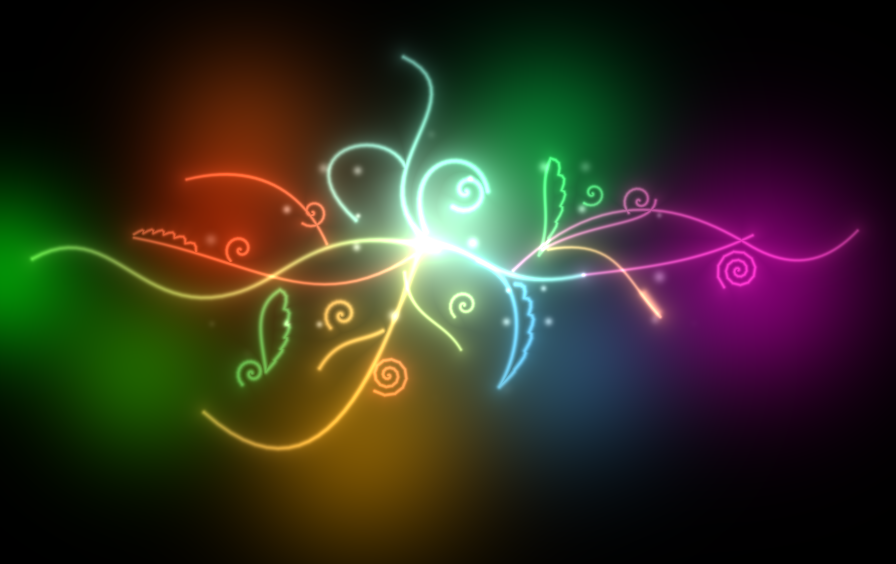
Give the GLSL for this background, as a WebGL 2 fragment shader.

```glsl
#version 300 es
precision highp float;
uniform vec2 u_resolution;
out vec4 outColor;

const vec2 CANVAS = vec2(768, 484);
const float TAU = 6.28318, FAR = 999.0;
const float THIN = 1.5, BOLD = 2.2;
const vec3 MINT = vec3(0.5, 0.95, 0.88);
const vec3 LIME = vec3(0.7, 0.85, 0.4);
const vec3 GREEN = vec3(0.2, 0.85, 0.35);
const vec3 GOLD = vec3(1.0, 0.7, 0.25);
const vec3 CORAL = vec3(1.0, 0.35, 0.2);
const vec3 PINK = vec3(0.95, 0.25, 0.65);
const vec3 AZURE = vec3(0.2, 0.68, 0.95);

float segment(vec2 p, vec2 a, vec2 b) {
  vec2 ab = b - a;
  return length(p - a - ab * clamp(dot(p - a, ab) / max(dot(ab, ab), 1e-4), 0.0, 1.0));
}

// Cubic curve merged into d; lobes push it into a scalloped edge
float scallop(float d, vec2 p, vec4 start, vec4 end, float lobes) {
  if (segment(p, start.xy, end.zw) > 150.0) return d;
  vec2 last = start.xy;
  for (int i = 1; i <= 24; i++) {
    float t = float(i) / 24.0, s = 1.0 - t;
    vec2 next = s * s * (s * start.xy + 3.0 * t * start.zw) + t * t * (3.0 * s * end.xy + t * end.zw);
    next += lobes * abs(sin(t * TAU * 3.0));
    d = min(d, segment(p, last, next));
    last = next;
  }
  return d;
}

float curve(float d, vec2 p, vec4 start, vec4 end) {
  return scallop(d, p, start, end, 0.0);
}

// Spiral with signed turns, merged into d
float spiral(float d, vec2 p, vec2 centre, float radius, float turns) {
  if (length(p - centre) > radius + 60.0) return d;
  vec2 last = centre;
  for (int i = 1; i <= 30; i++) {
    float t = float(i) / 30.0, a = 4.0 + (t - 1.0) * turns * TAU;
    vec2 next = centre + radius * t * vec2(cos(a), sin(a));
    d = min(d, segment(p, last, next));
    last = next;
  }
  return d;
}

vec3 neon(float d, float width, vec3 tint) {
  float core = exp(-d * d / (width * width));
  return mix(tint, vec3(1), 0.3) * core * 0.5 + tint * exp(-d / 8.0) * 0.28;
}

vec3 haze(vec2 p, vec2 centre, float radius, vec3 tint) {
  vec2 q = (p - centre) / radius;
  return tint * exp(-dot(q, q));
}

vec2 hash2(vec2 cell) {
  return fract(sin(vec2(dot(cell, vec2(127, 311)), dot(cell, vec2(269, 183)))) * 43758.5);
}

// Scattered sparkles inside an ellipse, at most one per cell
float sparkles(vec2 p, float size) {
  vec2 cell = floor(p / size), r = hash2(cell);
  vec2 centre = (cell + 0.3 + 0.4 * r) * size;
  float spread = length((centre - vec2(380, 260)) / vec2(230, 110));
  float d = length(p - centre) / (2.0 + 3.0 * r.y);
  return step(0.6, r.x) * (1.0 - smoothstep(0.7, 1.1, spread)) * 0.45 * exp(-d * d);
}

vec3 backdrop(vec2 p) {
  vec3 c = haze(p, vec2(0, 250), 72.0, vec3(0, 0.54, 0.02));
  c += haze(p, vec2(120, 165), 78.0, vec3(0.1, 0.36, 0));
  c += haze(p, vec2(210, 370), 82.0, vec3(0.36, 0.14, 0.02));
  c += haze(p, vec2(190, 280), 72.0, vec3(0.4, 0.06, 0));
  c += haze(p, vec2(310, 105), 102.0, vec3(0.48, 0.32, 0));
  c += haze(p, vec2(470, 365), 82.0, vec3(0, 0.4, 0.14));
  c += haze(p, vec2(645, 245), 98.0, vec3(0.5, 0, 0.44));
  c += haze(p, vec2(490, 170), 88.0, vec3(0.1, 0.24, 0.34));
  c += haze(p, vec2(370, 260), 110.0, vec3(0.18, 0.26, 0.18));
  return c + haze(p, vec2(382, 288), 64.0, vec3(0.5, 0.62, 0.58));
}

vec3 leftFlourish(vec2 p) {
  float vine = curve(FAR, p, vec4(28, 262, 95, 300), vec4(120, 210, 200, 232));
  vine = curve(vine, p, vec4(200, 232, 250, 245), vec4(270, 295, 370, 272));
  float red = curve(FAR, p, vec4(115, 280, 220, 260), vec4(270, 210, 355, 265));
  red = scallop(red, p, vec4(115, 283, 130, 285), vec4(150, 285, 168, 268), 3.0);
  red = curve(red, p, vec4(160, 330, 220, 345), vec4(260, 320, 280, 275));
  red = spiral(red, p, vec2(206, 270), 13.0, 1.3);
  red = spiral(red, p, vec2(268, 302), 13.0, -1.4);
  float leaf = curve(FAR, p, vec4(240, 235, 215, 220), vec4(225, 190, 228, 165));
  leaf = scallop(leaf, p, vec4(240, 235, 250, 200), vec4(245, 185, 228, 165), 3.0);
  leaf = spiral(leaf, p, vec2(216, 164), 13.0, 1.4);
  return neon(vine, BOLD, LIME) + neon(red, THIN, CORAL) + neon(leaf, BOLD, GREEN);
}

vec3 rightFlourish(vec2 p) {
  float vine = curve(FAR, p, vec4(360, 274, 410, 280), vec4(420, 230, 500, 248));
  float pink = curve(FAR, p, vec4(440, 252, 520, 330), vec4(590, 305, 640, 275));
  pink = curve(pink, p, vec4(640, 275, 680, 250), vec4(710, 260, 735, 286));
  pink = curve(pink, p, vec4(465, 270, 510, 295), vec4(560, 290, 562, 312));
  pink = curve(pink, p, vec4(500, 248, 560, 255), vec4(600, 260, 645, 282));
  pink = spiral(pink, p, vec2(548, 312), 14.0, 1.3);
  pink = spiral(pink, p, vec2(633, 252), 19.0, 2.6);
  float gold = curve(FAR, p, vec4(470, 270, 530, 280), vec4(535, 245, 566, 212));
  float bud = segment(p, vec2(552, 232), vec2(564, 216));
  float leaf = curve(FAR, p, vec4(472, 348, 460, 320), vec4(475, 300, 462, 265));
  leaf = scallop(leaf, p, vec4(472, 348, 490, 320), vec4(480, 295, 462, 265), 3.0);
  leaf = spiral(leaf, p, vec2(508, 318), 11.0, -1.3);
  float blue = curve(FAR, p, vec4(410, 260, 450, 245), vec4(450, 190, 428, 152));
  blue = scallop(blue, p, vec4(442, 240, 460, 220), vec4(460, 180, 428, 152), 3.0);
  return neon(vine, BOLD, MINT) + neon(pink, THIN, PINK) + neon(gold, THIN, GOLD)
    + neon(bud, 4.0, GOLD) + neon(leaf, THIN, GREEN) + neon(blue, BOLD, AZURE);
}

vec3 stems(vec2 p) {
  float mint = curve(FAR, p, vec4(346, 435, 420, 400), vec4(290, 330, 375, 270));
  mint = curve(mint, p, vec4(348, 340, 330, 380), vec4(240, 355, 305, 295));
  mint = curve(mint, p, vec4(365, 285, 340, 350), vec4(410, 365, 418, 320));
  mint = spiral(mint, p, vec2(400, 320), 18.0, -1.3);
  float gold = curve(FAR, p, vec4(360, 270, 320, 150), vec4(270, 45, 175, 130));
  gold = curve(gold, p, vec4(328, 200, 310, 190), vec4(290, 195, 274, 168));
  gold = spiral(gold, p, vec2(293, 214), 15.0, 1.4);
  float lime = curve(FAR, p, vec4(347, 250, 350, 210), vec4(380, 210, 395, 184));
  lime = spiral(lime, p, vec2(398, 222), 13.0, 1.5);
  float coil = spiral(FAR, p, vec2(333, 162), 18.0, -2.5);
  return neon(mint, BOLD, MINT) + neon(gold, BOLD, GOLD) + neon(lime, THIN, LIME) + neon(coil, THIN, CORAL);
}

void main() {
  vec2 p = gl_FragCoord.xy / u_resolution * CANVAS;
  vec3 fade = 0.6 + haze(p, vec2(375, 270), 200.0, vec3(0.4));
  vec3 light = leftFlourish(p) + rightFlourish(p) + stems(p) + sparkles(p, 32.0);
  outColor = vec4(min(backdrop(p) + light * fade, 1.0), 1.0);
}
```
